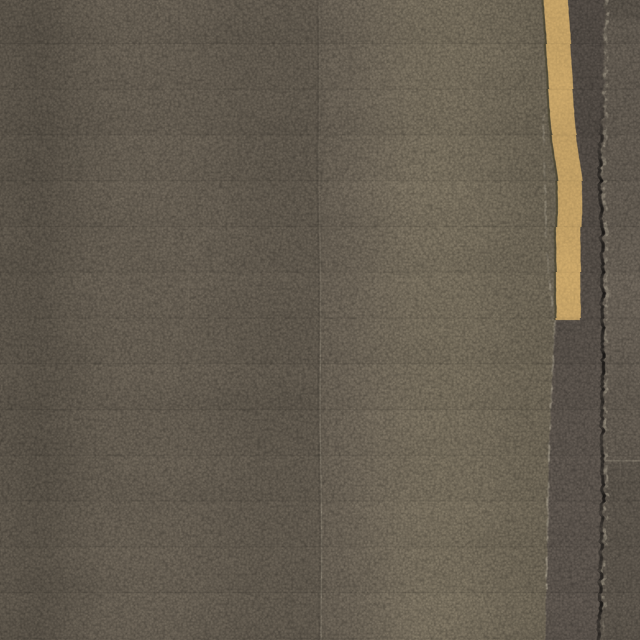
A WebGL 2 fragment shader for this texture:

```glsl
#version 300 es
precision highp float;
// Worn asphalt lane with a centre joint, an ochre edge stripe and a rough shoulder seam.
uniform vec2 u_resolution;
out vec4 fragColor;

const vec3 ASPHALT = vec3(0.385, 0.355, 0.310);
const vec3 PATCH = vec3(0.325, 0.298, 0.272);
const vec3 SHOULDER = vec3(0.365, 0.337, 0.300);
const vec3 OCHRE = vec3(0.770, 0.635, 0.400);
const vec3 CHALK = vec3(0.550, 0.520, 0.460);
const vec3 MOSS = vec3(0.260, 0.245, 0.165);
const float BAND_PERIOD = 0.0715;
const float BAND_OFFSET = 0.068;
const float GRAIN_CELLS = 215.0;
const float GRAIN_GAIN = 0.20;
const float STRIPE_HALF = 0.0190;
const float STRIPE_END = 0.5;

float hash(vec2 p) {
  vec3 q = fract(vec3(p.xyx) * 0.1031);
  q += dot(q, q.yzx + 33.33);
  return fract((q.x + q.y) * q.z);
}

// Distance to the nearest scattered grain
float cellular(vec2 p) {
  vec2 cell = floor(p), f = fract(p);
  float nearest = 2.0;
  for (int j = -1; j <= 1; j++)
    for (int i = -1; i <= 1; i++) {
      vec2 o = vec2(i, j), id = cell + o;
      vec2 d = o + vec2(hash(id), hash(id + 71.7)) - f;
      nearest = min(nearest, dot(d, d));
    }
  return sqrt(nearest);
}

float smoothNoise(vec2 p) {
  vec2 i = floor(p), f = fract(p);
  f = f * f * (3.0 - 2.0 * f);
  return mix(mix(hash(i), hash(i + vec2(1, 0)), f.x),
             mix(hash(i + vec2(0, 1)), hash(i + 1.0), f.x), f.y);
}

float ramp(float a, float b, float x) { return clamp((x - a) / (b - a), 0.0, 1.0); }

float line(float d, float halfWidth, float aa) {
  return 1.0 - smoothstep(halfWidth - aa, halfWidth + aa, abs(d));
}

// Brightness across the lane, brightest in the right wheel track
float laneLight(float x) {
  float light = 0.90 - 0.035 * exp(-pow((x - 0.065) / 0.04, 2.0));
  light += 0.09 * smoothstep(0.04, 0.20, x) - 0.06 * smoothstep(0.26, 0.42, x);
  light += 0.08 * smoothstep(0.490, 0.515, x) + 0.13 * smoothstep(0.50, 0.66, x);
  return light - 0.10 * smoothstep(0.70, 0.86, x);
}

void main() {
  vec2 p = gl_FragCoord.xy / u_resolution;
  float x = p.x, t = 1.0 - p.y;
  float aa = 0.8 / min(u_resolution.x, u_resolution.y);

  // Repeated scan bands and their thin dark joins
  float bandPos = (t - BAND_OFFSET) / BAND_PERIOD;
  float band = floor(bandPos), along = fract(bandPos);
  float join = line((along - 0.5 - 0.5 * sign(along - 0.5)) * BAND_PERIOD, 0.0010, aa);
  float bandLight = 1.0 + 0.025 * (hash(vec2(band, 4.0)) - 0.5) + 0.03 * (0.5 - along);

  // Lane surface
  float cloud = smoothNoise(p * vec2(9.0, 14.0)) - 0.5;
  vec3 color = ASPHALT * laneLight(x) * (1.0 + 0.05 * cloud);
  color *= mix(vec3(1.0), vec3(1.01, 1.015, 0.98), smoothstep(0.5, 0.7, x));

  // Thin centre joint
  float jointX = 0.4985 + 0.004 * t + 0.0008 * sin(t * 17.0);
  float jointWear = mix(0.25, 0.85, smoothstep(0.25, 0.65, t));
  jointWear *= 0.5 + 0.5 * smoothNoise(vec2(3.0, t * 90.0));
  color *= 1.0 - 0.10 * line(x - jointX + 0.003, 0.0015, aa);
  color = mix(color, CHALK, 0.75 * jointWear * line(x - jointX, 0.0009, aa));

  // Dark patched strip beside the lane
  float stripeX = 0.869 + 0.011 * ramp(0.0, 0.21, t) + 0.011 * ramp(0.20, 0.285, t)
                - 0.003 * ramp(0.32, 0.37, t) + 0.0016 * (along - 0.5);
  float lowerEdge = 0.867 - 0.009 * ramp(0.5, 0.70, t) - 0.006 * ramp(0.70, 1.0, t);
  float stripEdge = t < STRIPE_END ? stripeX - STRIPE_HALF : lowerEdge;
  float rough = smoothNoise(vec2(7.0, t * 150.0)) - 0.5;
  stripEdge += 0.0015 * rough;
  vec3 strip = PATCH * mix(0.94, 1.05, smoothstep(0.25, 0.75, t));
  color = mix(color, strip, smoothstep(-0.0015, 0.0015, x - stripEdge));

  // Broken pale edge of the patch
  float chalkX = mix(0.849 + 0.004 * ramp(0.18, 0.36, t) + 0.012 * ramp(0.38, 0.5, t),
                     lowerEdge, step(STRIPE_END, t)) + 0.002 * rough;
  float chalkWear = smoothstep(0.25, 0.75, smoothNoise(vec2(12.0, t * 120.0)));
  chalkWear *= smoothstep(0.16, 0.19, t) * mix(0.55, 0.9, smoothstep(0.5, 0.65, t));
  color = mix(color, CHALK, chalkWear * line(x - chalkX, 0.0016, aa));

  // Shoulder, with a ragged seam of shadow and pale crumbs
  float ragged = smoothNoise(vec2(20.0, t * 110.0)) + 0.5 * smoothNoise(vec2(5.0, t * 240.0)) - 0.75;
  float seamX = 0.943 - 0.004 * exp(-pow((t - 0.27) / 0.07, 2.0))
              - 0.005 * smoothstep(0.80, 1.0, t) + 0.005 * ragged;
  float shoulderLight = 1.0 - 0.10 * smoothstep(0.035, 0.025, t) + 0.07 * line(t - 0.47, 0.09, 0.07)
                      - 0.07 * smoothstep(0.715, 0.730, t);
  color = mix(color, SHOULDER * shoulderLight, smoothstep(-0.002, 0.002, x - seamX));
  color = mix(color, CHALK, 0.45 * line(t - 0.720, 0.0012, aa) * step(seamX, x));
  float shade = smoothstep(0.12, 0.28, t) * (0.45 + 0.4 * ragged);
  color *= 1.0 - shade * line(x - seamX + 0.002, 0.0025, 0.0015);
  float crumbs = smoothstep(0.35, 0.8, smoothNoise(vec2(x * 180.0, t * 180.0)));
  color = mix(color, CHALK, 0.7 * crumbs * line(x - seamX - 0.004, 0.0025, 0.0015));

  // Stone grain, finer and softer on the paint
  float grain = 0.48 - cellular(p * GRAIN_CELLS);
  float fine = smoothNoise(p * 390.0) - 0.5;
  float texture2 = GRAIN_GAIN * (grain + 0.9 * fine);
  color *= (1.0 + texture2) * bandLight * (1.0 - 0.07 * join);

  // Ochre stripe with a mossy left border
  float above = 1.0 - smoothstep(-aa, aa, t - STRIPE_END);
  float off = x - stripeX + 0.0008 * rough;
  color = mix(color, MOSS, 0.65 * above * line(off + STRIPE_HALF + 0.001, 0.0022, 0.0015));
  vec3 paint = OCHRE * (1.0 + 0.35 * texture2 + 0.05 * cloud) * (1.0 - 0.04 * join);
  color = mix(color, paint, above * line(off, STRIPE_HALF, aa));

  fragColor = vec4(color, 1.0);
}
```
